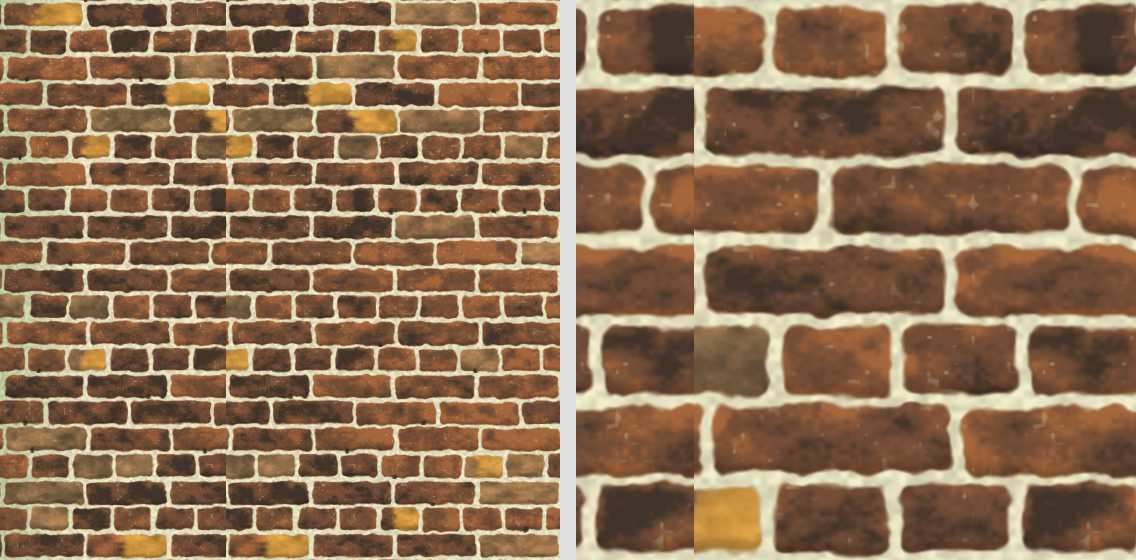
Left, the full canvas; right, a detail of the centre.
This texture is drawn by a WebGL 1 fragment shader. Its source:

```glsl
precision highp float;
// Weathered brick wall: 21 courses of long bricks alternating with short headers,
// every sixth course long and half shifted. Rounded-box distances give the bricks,
// value noise their wear, and a vertical seam repeats part of the wall sideways.
uniform vec2 u_resolution;

// Layout, in canvas widths
const float ROW = 0.0474;
const float TOP = 0.0026;
const float LONG_BRICK = 0.1484;
const float LONG_START = 0.0065;
const float SHIFTED_START = 0.0800;
const float HEADER_START = 0.0500;
const float ROW_JITTER = 0.0080;
const float BRICK_JITTER = 0.0026;
const vec2 JOINT = vec2(0.0072, 0.0070);
const float CORNER = 0.0065;
const float WOBBLE = 0.0050;
const float EDGE_SOFT = 0.0016;
const float SEAM_X = 0.4036;
const float SEAM_SHIFT = 0.2539;

// Wear
const float OCHRE_CHANCE = 0.03;
const float TAN_CHANCE = 0.13;
const float DRIP_CHANCE = 0.12;

const vec3 MORTAR = vec3(0.90, 0.88, 0.75);
const vec3 MORTAR_DIRT = vec3(0.73, 0.65, 0.51);
const vec3 SOOT = vec3(0.25, 0.20, 0.16);
const vec3 BROWN = vec3(0.45, 0.30, 0.21);
const vec3 RUST = vec3(0.65, 0.40, 0.23);
const vec3 TAN = vec3(0.60, 0.48, 0.32);
const vec3 OCHRE = vec3(0.86, 0.62, 0.25);
const vec3 DRIP = vec3(0.17, 0.14, 0.10);

float hash(vec2 p) {
  return fract(sin(dot(p, vec2(127.1, 311.7))) * 43758.547);
}

float noise(vec2 p) {
  vec2 i = floor(p);
  vec2 f = fract(p);
  f = f * f * (3.0 - 2.0 * f);
  return mix(mix(hash(i), hash(i + vec2(1.0, 0.0)), f.x),
             mix(hash(i + vec2(0.0, 1.0)), hash(i + 1.0), f.x), f.y);
}

float fbm(vec2 p) {
  float sum = 0.0;
  float gain = 0.5;
  for (int i = 0; i < 4; i++) {
    sum += gain * noise(p);
    p = p * 2.03 + 17.3;
    gain *= 0.55;
  }
  return sum;
}

float roundedBox(vec2 p, vec2 halfSize, float radius) {
  vec2 q = abs(p) - halfSize + radius;
  return length(max(q, 0.0)) + min(max(q.x, q.y), 0.0) - radius;
}

vec3 brickColor(vec2 p, vec2 local, vec2 id, float wallX, float dist) {
  float mottle = fbm(p * vec2(34.0, 46.0) + id * 3.7);
  float grain = noise(p * 270.0);
  // Soot darkens the middle of a brick; the right of the wall is cleaner
  float tone = 0.48 * hash(id + 4.1) + 1.5 * (mottle - 0.48) + 0.15
             + 0.20 * smoothstep(0.55, 0.95, wallX) + 0.22 * (grain - 0.5);
  float rim = smoothstep(-0.010, -0.001, dist);
  tone += 0.16 * rim;
  vec3 color = mix(SOOT, BROWN, smoothstep(-0.05, 0.50, tone));
  color = mix(color, RUST, smoothstep(0.45, 1.0, tone));
  // Odd bricks: dusty tan, or partly bright ochre
  float isTan = step(hash(id + 8.3), TAN_CHANCE);
  color = mix(color, TAN * (0.55 + 0.9 * mottle), 0.65 * isTan);
  float isOchre = step(hash(id + 12.7), OCHRE_CHANCE);
  float patchMask = smoothstep(-0.012, 0.008, local.x + 0.03 * (mottle - 0.3));
  color = mix(color, OCHRE * (0.65 + 0.6 * mottle), 0.9 * isOchre * patchMask);
  // Pale mineral specks and a shaded lower edge
  float speck = smoothstep(0.80, 0.95, noise(p * 190.0 + 51.0));
  color = mix(color, MORTAR_DIRT, 0.50 * speck * smoothstep(0.35, 0.65, mottle));
  return color * (1.0 - 0.22 * rim * smoothstep(0.004, 0.016, local.y));
}

void main() {
  vec2 uv = gl_FragCoord.xy / u_resolution;
  float pixel = 1.0 / min(u_resolution.x, u_resolution.y);
  vec2 p = vec2(uv.x - SEAM_SHIFT * step(SEAM_X, uv.x), 1.0 - uv.y - TOP);
  vec2 warp = vec2(noise(p * 75.0), noise(p * 75.0 + 31.0)) - 0.5;
  vec2 q = p + WOBBLE * warp;

  // Course type and the brick within it
  float row = floor(q.y / ROW);
  float odd = mod(row, 2.0);
  float shifted = 1.0 - step(0.5, abs(mod(row, 6.0) - 3.0));
  float header = odd * (1.0 - shifted);
  float brickLength = LONG_BRICK * (1.0 - 0.5 * header);
  float start = mix(mix(LONG_START, SHIFTED_START, shifted), HEADER_START, header);
  start += ROW_JITTER * (hash(vec2(row, 2.0)) - 0.5);
  float column = floor((q.x - start) / brickLength);
  vec2 id = vec2(column, row);
  vec2 local = q - vec2(start + (column + 0.5) * brickLength, (row + 0.5) * ROW);
  local += BRICK_JITTER * (vec2(hash(id + 1.3), hash(id + 2.9)) - 0.5);
  vec2 halfSize = 0.5 * (vec2(brickLength, ROW) - JOINT) - 0.0010 * hash(id + 6.1);
  float dist = roundedBox(local, halfSize, CORNER) + 0.0016 * (noise(p * 210.0) - 0.5);

  // Mortar, grubby beside the bricks and greener at the left
  vec3 mortar = MORTAR * (0.90 + 0.18 * noise(p * 230.0));
  mortar = mix(MORTAR_DIRT, mortar, smoothstep(-0.001, 0.0026, dist));
  mortar *= mix(vec3(0.86, 0.91, 0.85), vec3(1.0), smoothstep(0.0, 0.16, uv.x));

  float soft = max(EDGE_SOFT, pixel);
  vec3 color = mix(brickColor(p, local, id, uv.x, dist), mortar,
                   smoothstep(-soft, soft, dist));

  // Dark drips over the lower edge of a few bricks
  vec2 dripAt = vec2((hash(id + 15.1) - 0.5) * halfSize.x * 1.5, halfSize.y);
  float drip = 1.0 - smoothstep(0.3, 1.0, length((local - dripAt) / vec2(0.006, 0.008)));
  color = mix(color, DRIP, 0.8 * drip * step(hash(id + 19.9), DRIP_CHANCE));
  gl_FragColor = vec4(color, 1.0);
}
```
